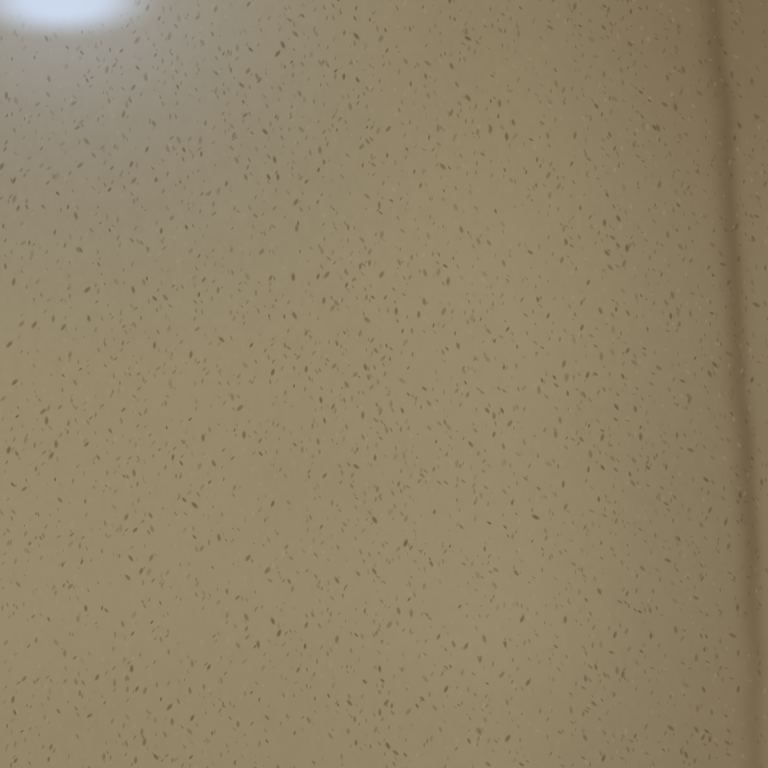
This texture is drawn by a Shadertoy shader. Its source:

```glsl
// Speckled tan stone surface with a soft glare at the upper left and a dark groove on the right.

const vec3 TAN_LIT = vec3(0.588, 0.537, 0.422);
const vec3 TAN_SHADE = vec3(0.465, 0.405, 0.305);
const vec3 GREY_SHEEN = vec3(0.555, 0.525, 0.470);
const vec3 GLARE = vec3(0.80, 0.85, 0.93);
const vec3 GROOVE = vec3(0.37, 0.31, 0.22);
const vec3 DARK_SPECK = vec3(0.34, 0.29, 0.20);
const vec3 PALE_SPECK = vec3(0.67, 0.61, 0.50);

float hash(vec2 p) {
    return fract(sin(dot(p, vec2(127.1, 311.7))) * 43758.5453);
}

float noise(vec2 p) {
    vec2 i = floor(p);
    vec2 f = fract(p);
    f = f * f * (3.0 - 2.0 * f);
    float low = mix(hash(i), hash(i + vec2(1.0, 0.0)), f.x);
    float high = mix(hash(i + vec2(0.0, 1.0)), hash(i + vec2(1.0, 1.0)), f.x);
    return mix(low, high, f.y);
}

float fbm(vec2 p) {
    float sum = 0.0;
    float weight = 0.5;
    for (int i = 0; i < 4; i++) {
        sum += weight * noise(p);
        p = p * 2.03 + 17.3;
        weight *= 0.5;
    }
    return sum;
}

// Scattered elongated flecks: one candidate per cell, thinned out by clusters.
float flecks(vec2 uv, float cells, float density, vec2 halfSize, float lean, float seed) {
    vec2 home = floor(uv * cells);
    float cover = 0.0;
    for (int y = -1; y <= 1; y++) {
        for (int x = -1; x <= 1; x++) {
            vec2 cell = home + vec2(x, y);
            vec2 key = cell + seed;
            vec2 jitter = vec2(hash(key + 3.1), hash(key + 7.7));
            vec2 center = (cell + jitter) / cells;
            float cluster = 0.45 + 1.1 * noise(center * 13.0 + seed);
            float present = step(hash(key), density * cluster);
            float angle = lean + (hash(key + 11.3) - 0.5) * 1.7;
            float c = cos(angle);
            float s = sin(angle);
            vec2 d = mat2(c, -s, s, c) * (uv - center);
            vec2 size = halfSize * mix(0.6, 1.3, hash(key + 19.9));
            float shape = 1.0 - smoothstep(0.35, 1.35, length(d / size));
            cover = max(cover, present * shape * mix(0.3, 1.0, hash(key + 23.5)));
        }
    }
    return cover;
}

// Broad light: warm center, shaded right and top, grey sheen at the upper left.
vec3 surfaceLight(vec2 uv) {
    float right = smoothstep(0.62, 1.0, uv.x);
    float top = smoothstep(0.55, 1.05, uv.y) * smoothstep(0.15, 0.8, uv.x);
    float bottom = 1.0 - smoothstep(0.0, 0.25, uv.y);
    float shade = 0.48 * right + 0.38 * top + 0.14 * bottom;
    shade += 0.16 * (fbm(uv * 5.0) - 0.47);
    vec3 color = mix(TAN_LIT, TAN_SHADE, clamp(shade, 0.0, 1.0));
    float sheen = smoothstep(0.45, 0.95, uv.y) * (1.0 - smoothstep(0.1, 0.65, uv.x));
    return mix(color, GREY_SHEEN, 0.85 * sheen);
}

vec3 addGlare(vec3 color, vec2 uv) {
    vec2 d = uv - vec2(0.08, 1.0);
    float halo = exp(-dot(d * vec2(5.5, 7.5), d * vec2(5.5, 7.5)));
    float core = 1.0 - smoothstep(0.35, 1.25, length(d / vec2(0.115, 0.045)));
    return mix(color, GLARE, clamp(0.28 * halo + 0.72 * core, 0.0, 1.0));
}

// Groove curving down the right side, with a softer left flank.
float grooveMask(vec2 uv) {
    float center = 0.986 - 0.022 * uv.y - 0.032 * uv.y * uv.y;
    center += 0.007 * (noise(vec2(uv.y * 14.0, 2.0)) - 0.5);
    float d = uv.x - center;
    float width = d < 0.0 ? 0.017 : 0.011;
    float line = exp(-d * d / (width * width));
    float flank = exp(-abs(d) / 0.045);
    return (0.42 * line + 0.16 * flank) * mix(0.55, 1.0, smoothstep(0.0, 0.35, uv.y));
}

void mainImage(out vec4 fragColor, in vec2 fragCoord) {
    vec2 uv = fragCoord / iResolution.xy;

    vec3 color = surfaceLight(uv);
    color = mix(color, GROOVE, grooveMask(uv));

    // Fine mottling under the specks
    color *= 1.0 + 0.035 * (fbm(uv * vec2(150.0, 110.0)) - 0.47);

    // Specks: bold, small and pale
    float lean = mix(-0.15, 0.4, uv.x);
    float bold = flecks(uv, 48.0, 0.50, vec2(0.0021, 0.0044), lean, 0.0);
    float fine = flecks(uv, 85.0, 0.42, vec2(0.0015, 0.0034), lean, 41.0);
    float pale = flecks(uv, 60.0, 0.22, vec2(0.0018, 0.0032), lean, 83.0);
    color = mix(color, PALE_SPECK, 0.28 * pale);
    color = mix(color, DARK_SPECK, max(0.60 * bold, 0.36 * fine));

    fragColor = vec4(addGlare(color, uv), 1.0);
}
```
